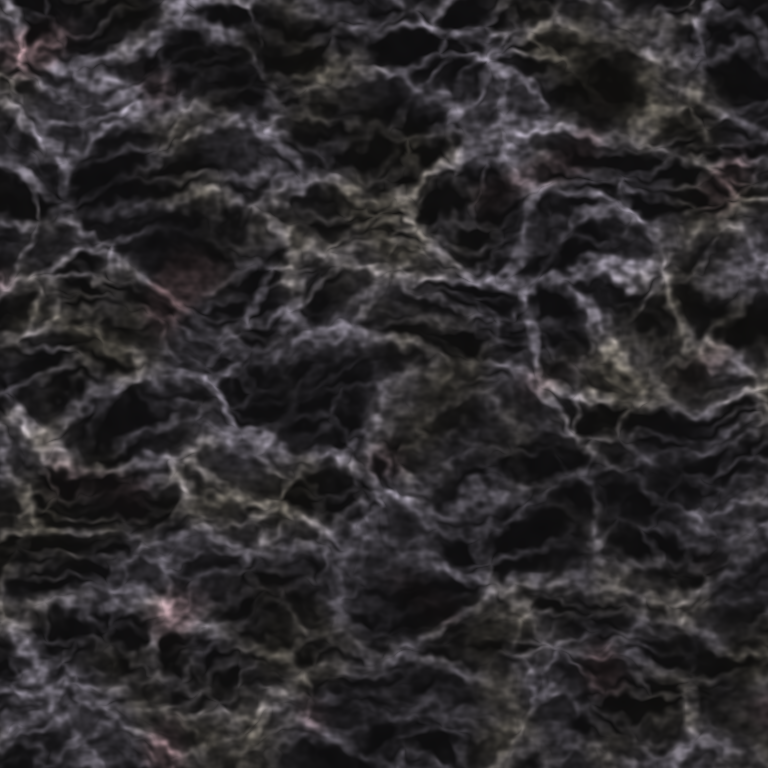
Write a Shadertoy shader that draws this texture.

```glsl
// A tangled web of pale, fuzzy grey fibres stretched over dark hollows.
const vec3 COOL_TINT = vec3(1.01, 0.97, 1.06);
const vec3 WARM_TINT = vec3(1.05, 1.00, 0.91);
const vec3 RED_TINT = vec3(1.14, 0.94, 0.98);
const float HOLLOW_TONE = 0.056;
const float HAZE_TONE = 0.105;
const float COARSE_TONE = 0.215;
const float MEDIUM_TONE = 0.150;
const float FINE_TONE = 0.095;
const vec2 COARSE_CELLS = vec2(5.0, 9.5);
const vec2 MEDIUM_CELLS = vec2(8.0, 17.0);
const vec2 FINE_CELLS = vec2(13.0, 27.0);
const float COARSE_WIDTH = 0.0145;
const float MEDIUM_WIDTH = 0.0120;
const float FINE_WIDTH = 0.0100;
const float BEND = 0.065;
const float FRAY = 0.011;
const float GRAIN = 0.85;

vec2 hash2(vec2 p) {
    vec3 q = fract(p.xyx * vec3(0.1031, 0.1030, 0.0973));
    q += dot(q, q.yzx + 33.33);
    return fract((q.xx + q.yz) * q.zy);
}

// Gradient noise, roughly -0.7 to 0.7
float noise(vec2 p) {
    vec2 i = floor(p), f = fract(p);
    vec2 u = f * f * f * (f * (f * 6.0 - 15.0) + 10.0);
    vec4 corner;
    for (int k = 0; k < 4; k++) {
        vec2 o = vec2(k & 1, k >> 1);
        float a = 6.2832 * hash2(i + o + 50.0).x;
        corner[k] = dot(vec2(cos(a), sin(a)), f - o);
    }
    return mix(mix(corner.x, corner.y, u.x), mix(corner.z, corner.w, u.x), u.y);
}

float fbm(vec2 p) {
    float sum = 0.0, amp = 0.6;
    for (int k = 0; k < 4; k++) {
        sum += amp * noise(p);
        p = mat2(1.6, 1.2, -1.2, 1.6) * p + 7.3;
        amp *= 0.55;
    }
    return sum;
}

vec2 rotate(vec2 p, float a) {
    return mat2(cos(a), sin(a), -sin(a), cos(a)) * p;
}

// Distance in canvas units to the nearest border of stretched Voronoi cells
float cellBorder(vec2 p, vec2 cells) {
    p = p * cells + 40.0;
    vec2 i = floor(p), f = fract(p), nearest = vec2(0.0);
    float best = 9.0;
    for (int y = -1; y <= 1; y++)
    for (int x = -1; x <= 1; x++) {
        vec2 o = vec2(x, y), r = o + hash2(i + o) - f;
        if (dot(r, r) < best) { best = dot(r, r); nearest = r; }
    }
    float border = 1.0;
    for (int y = -2; y <= 2; y++)
    for (int x = -2; x <= 2; x++) {
        vec2 o = vec2(x, y), r = o + hash2(i + o) - f, gap = r - nearest;
        if (dot(gap, gap) > 1e-4)
            border = min(border, dot(0.5 * (r + nearest), gap) / length(gap * cells));
    }
    return border;
}

float strand(float dist, float width) {
    return 1.0 - smoothstep(0.0, width, dist);
}

// Patchy strength of a fibre layer
float patchy(vec2 p, float low, float high) {
    return mix(low, high, smoothstep(-0.3, 0.3, noise(p)));
}

void mainImage(out vec4 fragColor, in vec2 fragCoord) {
    vec2 uv = fragCoord / iResolution.y;
    float sink = 1.0 - smoothstep(0.12, 0.55, uv.y);

    // Bend the strands and fray their edges
    vec2 p = uv + BEND * vec2(noise(uv * 5.0), noise(uv * 5.0 + 19.0));
    p += 0.022 * vec2(noise(uv * 17.0 + 3.0), noise(uv * 17.0 + 31.0));
    p += FRAY * vec2(noise(uv * 62.0 + 9.0), noise(uv * 62.0 + 47.0));

    // Three overlapping webs
    float coarseDist = cellBorder(rotate(p, 0.22), COARSE_CELLS);
    float mediumDist = cellBorder(rotate(p, -0.16) + 3.7, MEDIUM_CELLS);
    float fineDist = cellBorder(rotate(p, 0.08) + 8.1, FINE_CELLS);
    float coarse = strand(coarseDist, COARSE_WIDTH) * patchy(uv * 6.0 + 5.0, 0.45, 1.1);
    float medium = strand(mediumDist, MEDIUM_WIDTH) * patchy(uv * 7.0 + 23.0, 0.2, 1.1);
    float fine = strand(fineDist, FINE_WIDTH) * patchy(uv * 6.0 + 61.0, 0.0, 1.1);

    // Out-of-focus fibres that fill some hollows
    float cloud = fbm(p * vec2(5.0, 10.0) + 13.0);
    cloud += 0.22 * strand(coarseDist, 0.035) - 0.10 + 0.06 * sink;
    float haze = smoothstep(-0.16, 0.30, cloud);

    float fade = 1.0 - 0.3 * sink;
    float light = HAZE_TONE * haze + FINE_TONE * fine;
    light += fade * (COARSE_TONE * coarse + MEDIUM_TONE * medium);

    // Mottled grain, slightly drawn out sideways
    float grain = noise(uv * vec2(48.0, 72.0)) + 0.6 * noise(uv * vec2(95.0, 120.0) + 17.0);
    light *= max(0.2, 1.0 + GRAIN * grain);
    float tone = HOLLOW_TONE + light + 0.012 * noise(uv * 40.0 + 71.0);

    // Faint drifting tints
    vec3 tint = mix(COOL_TINT, WARM_TINT, smoothstep(-0.15, 0.4, fbm(uv * 5.0 + 83.0)));
    tint = mix(tint, RED_TINT, smoothstep(0.25, 0.5, noise(uv * 7.0 + 97.0)));
    fragColor = vec4(max(tone, 0.0) * tint, 1.0);
}
```
